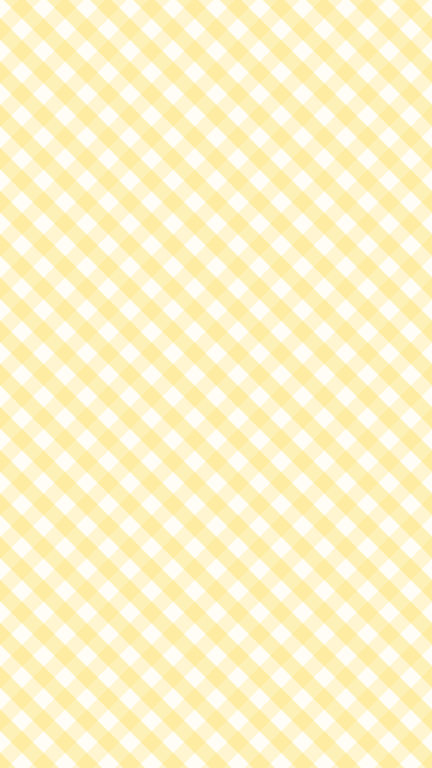
Write a Shadertoy shader that draws this pattern.

```glsl
// Diagonal gingham: two crossing sets of soft yellow stripes on warm white.

// Coverage of a stripe filling half of each unit period, centred on 0.5.
float stripe(float t, float soft) {
    float d = abs(fract(t) - 0.5);
    return smoothstep(-soft, soft, 0.25 - d);
}

void mainImage(out vec4 fragColor, in vec2 fragCoord) {
    // Ten repeats across the width, with square cells
    float pixel = 10.0 / iResolution.x;
    vec2 p = fragCoord * pixel - vec2(0.51, 0.10);

    // Stripes along both diagonals; the falling set is the stronger one
    float falling = stripe(p.x + p.y, pixel);
    float rising = stripe(p.x - p.y, pixel);

    vec3 white = vec3(1.0, 0.994, 0.960);
    vec3 pale = vec3(1.0, 0.962, 0.815);
    vec3 butter = vec3(0.994, 0.945, 0.720);
    vec3 yellow = vec3(0.994, 0.927, 0.630);

    // Each crossing blends the four weave colours
    vec3 color = mix(mix(white, pale, rising), mix(butter, yellow, rising), falling);
    fragColor = vec4(color, 1.0);
}
```
